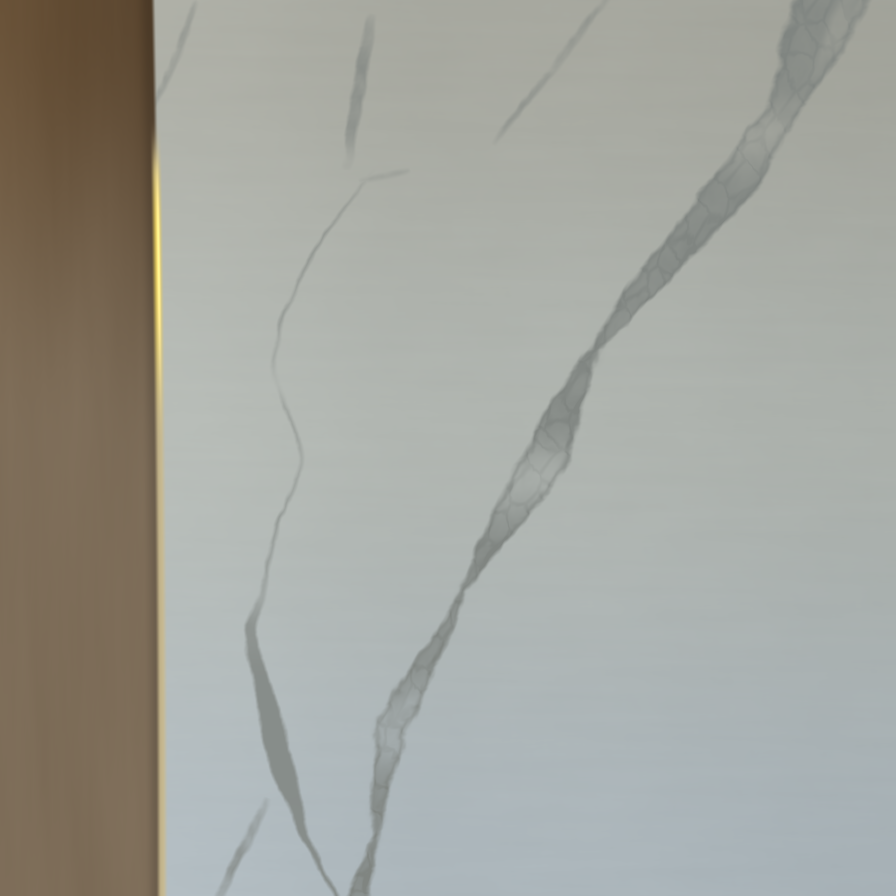
Reproduce this texture procedurally as a three.js fragment shader.

```glsl
// A pale marble slab with grey diagonal veins beside a brown upright panel.
// Veins are bands around curves x = f(y), roughened by layered sines and
// cellular noise; a thin gilded strip lights the joint.
varying vec2 vUv;

vec2 hash2(vec2 p) {
  return fract(sin(vec2(dot(p, vec2(127.1, 311.7)), dot(p, vec2(269.5, 183.3)))) * 4375.85);
}

// Distances to the nearest and second nearest cell points
vec2 cellular(vec2 p) {
  vec2 cell = floor(p), f = fract(p), near = vec2(2.0);
  for (int j = -1; j <= 1; j++) {
    for (int i = -1; i <= 1; i++) {
      vec2 g = vec2(float(i), float(j));
      float d = length(g + hash2(cell + g) - f);
      near = d < near.x ? vec2(d, near.x) : vec2(near.x, min(near.y, d));
    }
  }
  return near;
}

// Layered sines, about -1 to 1
float waves(vec2 p) {
  float sum = 0.0, amp = 0.5;
  for (int i = 0; i < 5; i++) {
    sum += amp * sin(p.x + 1.7 * sin(p.y)) * cos(p.y * 0.8 + float(i));
    p = mat2(1.5, 1.1, -1.1, 1.5) * p + 2.3;
    amp *= 0.6;
  }
  return sum;
}

float bump(float x, float centre, float width) {
  x = (x - centre) / width;
  return exp(-x * x);
}

float band(float d, float halfWidth, float soft) {
  return 1.0 - smoothstep(halfWidth - soft, halfWidth + soft, abs(d));
}

// Thin tapered streak between two points
float streak(vec2 p, vec2 a, vec2 b, float halfWidth) {
  vec2 ab = b - a;
  float t = clamp(dot(p - a, ab) / dot(ab, ab), 0.0, 1.0);
  float taper = sqrt(4.0 * t * (1.0 - t));
  return taper * band(length(p - a - ab * t), halfWidth * (0.4 + 0.6 * taper), 0.003);
}

// Broad vein: pinched lobes with pale hollows and dark rims
float broadVein(vec2 p, float grain, float web) {
  float y = p.y;
  float path = 0.397 + 0.53 * y
    - 0.06 * smoothstep(0.0, 0.22, y) * (1.0 - smoothstep(0.58, 0.82, y))
    + 0.012 * bump(y, 0.48, 0.08) + 0.012 * bump(y, 0.9, 0.08);
  float lobe = abs(sin(3.1416 * (y - 0.07) / 0.27));
  float w = (0.004 + 0.023 * lobe) * mix(0.6, 1.0, smoothstep(0.28, 0.45, y))
    + 0.016 * smoothstep(0.72, 0.92, y);
  float d = p.x - path + 0.006 * grain;
  float hollow = bump(y, 0.85, 0.035) + bump(y, 0.465, 0.04) + bump(y, 0.19, 0.05)
    + 0.8 * bump(y, 0.97, 0.05) * smoothstep(0.0, 0.015, d);
  hollow *= smoothstep(-0.5, 0.4, grain + 1.2 - abs(d) / w);
  float rim = bump(abs(d + 0.003 * grain), w * 0.85, 0.0035) * (0.4 + 0.6 * hollow);
  float body = band(d, w, 0.004) * (0.78 - 0.6 * min(hollow, 1.0) + 0.12 * grain);
  return body + 0.35 * rim + 0.16 * web * band(d, w, 0.004);
}

// Slender vein: a hairline that swells towards its foot
float slenderVein(vec2 p, float grain) {
  float y = p.y;
  float path = 0.302 + 0.072 * pow(max(1.0 - y / 0.25, 0.0), 2.0)
    - 0.02 * bump(y, 0.29, 0.06) + 0.033 * bump(y, 0.49, 0.07)
    + 0.11 * pow(max((y - 0.59) / 0.215, 0.0), 1.5);
  float w = 0.0022 + 0.011 * bump(y, 0.17, 0.085) + 0.003 * bump(y, 0.29, 0.05);
  float ink = mix(0.85, 0.4 + 0.25 * grain, smoothstep(0.24, 0.36, y));
  ink *= (1.0 - 0.8 * bump(y, 0.575, 0.025)) * (1.0 - smoothstep(0.78, 0.815, y));
  return ink * band(p.x - path + 0.004 * grain, w, 0.003);
}

void main() {
  vec2 p = vUv;
  float grain = waves(p * vec2(45.0, 38.0));
  vec2 cells = cellular(p * vec2(42.0, 30.0) + 0.3 * grain);
  float web = 1.0 - smoothstep(0.0, 0.25, cells.y - cells.x);

  // Slab: warm grey above, cool grey below, faint level brushing
  vec3 stone = mix(vec3(0.675, 0.715, 0.735), vec3(0.69, 0.71, 0.69), smoothstep(0.0, 0.55, p.y));
  stone = mix(stone, vec3(0.655, 0.66, 0.625), smoothstep(0.5, 1.0, p.y));
  stone += 0.03 * (1.0 - smoothstep(0.17, 0.5, p.x)) - 0.02 * smoothstep(0.6, 1.0, p.x);
  stone += 0.005 * waves(p * vec2(9.0, 110.0)) + 0.003 * grain;

  // Veins and stray streaks
  vec2 q = p + 0.004 * vec2(grain, 0.0);
  float patchy = 0.55 + 0.4 * grain;
  float ink = max(broadVein(p, grain, web), slenderVein(p, grain));
  ink = max(ink, patchy * streak(q, vec2(0.385, 0.81), vec2(0.416, 0.985), 0.007));
  ink = max(ink, patchy * streak(q, vec2(0.55, 0.838), vec2(0.69, 1.02), 0.004));
  ink = max(ink, patchy * 0.6 * streak(q, vec2(0.4, 0.798), vec2(0.46, 0.81), 0.003));
  ink = max(ink, patchy * streak(q, vec2(0.172, 0.88), vec2(0.22, 1.0), 0.004));
  ink = max(ink, patchy * streak(q, vec2(0.235, -0.02), vec2(0.3, 0.11), 0.005));
  stone = mix(stone, vec3(0.5, 0.52, 0.505), clamp(ink, 0.0, 1.0));

  // Panel: brown, darker towards the top and the joint
  float edge = 0.181 - 0.01 * p.y * p.y;
  vec3 panel = mix(vec3(0.49, 0.425, 0.345), vec3(0.38, 0.295, 0.2), smoothstep(0.5, 1.0, p.y));
  panel += vec3(0.06, 0.05, 0.035) * (0.5 - p.x / edge) * smoothstep(0.3, 1.0, p.y);
  panel += 0.012 * waves(p * vec2(50.0, 5.0));
  panel *= 1.0 - 0.15 * smoothstep(edge - 0.02, edge - 0.004, p.x);
  vec3 color = mix(panel, stone, smoothstep(edge - 0.003, edge + 0.003, p.x));

  // Gilded strip, brightest in its upper part
  float glow = smoothstep(0.5, 0.7, p.y) * (1.0 - smoothstep(0.74, 0.86, p.y));
  float strip = band(p.x - edge, 0.004, 0.003) * (1.0 - smoothstep(0.8, 0.87, p.y));
  vec3 gilt = mix(vec3(0.79, 0.73, 0.56), vec3(0.9, 0.8, 0.36), glow);
  gilt += 0.22 * glow * bump(p.x, edge + 0.001, 0.002);
  gl_FragColor = vec4(mix(color, gilt, strip * 0.9), 1.0);
}
```
